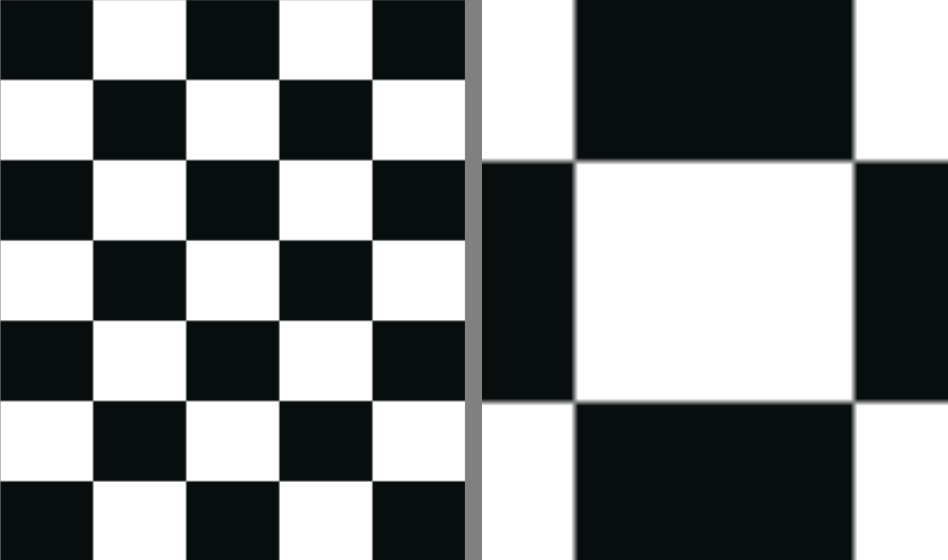
Left: the whole. Right: its middle third, enlarged.
Write a Shadertoy shader that draws this pattern.

```glsl
#define CELL_SIZE vec2(0.1998, 0.14336)   // fraction of canvas width and height
#define GRID_SHIFT vec2(0.0, 0.0007)      // grid offset from the top left corner
#define EDGE_HALF_WIDTH 0.0021            // fraction of canvas height
#define INK vec3(0.03, 0.05, 0.05)
#define PAPER vec3(1.0)

// Soft square wave per axis: +1 in even cells, -1 in odd cells, 0 on edges
vec2 softSquareWave(vec2 gridPos, vec2 cellExtent, float halfWidth) {
    vec2 parity = 1.0 - 2.0 * mod(floor(gridPos), 2.0);
    vec2 edgeDistance = (0.5 - abs(fract(gridPos) - 0.5)) * cellExtent;
    return parity * clamp(edgeDistance / halfWidth, 0.0, 1.0);
}

void mainImage(out vec4 fragColor, in vec2 fragCoord) {
    // Grid coordinates counted from the top left
    vec2 uv = fragCoord / iResolution.xy;
    vec2 gridPos = (vec2(uv.x, 1.0 - uv.y) + GRID_SHIFT) / CELL_SIZE;

    // Edge softness, never finer than one pixel
    vec2 cellExtent = CELL_SIZE * vec2(iResolution.x / iResolution.y, 1.0);
    float halfWidth = max(EDGE_HALF_WIDTH, 0.5 / iResolution.y);

    // Checkerboard from the product of both axes
    vec2 wave = softSquareWave(gridPos, cellExtent, halfWidth);
    float inkAmount = 0.5 + 0.5 * wave.x * wave.y;

    fragColor = vec4(mix(PAPER, INK, inkAmount), 1.0);
}
```
